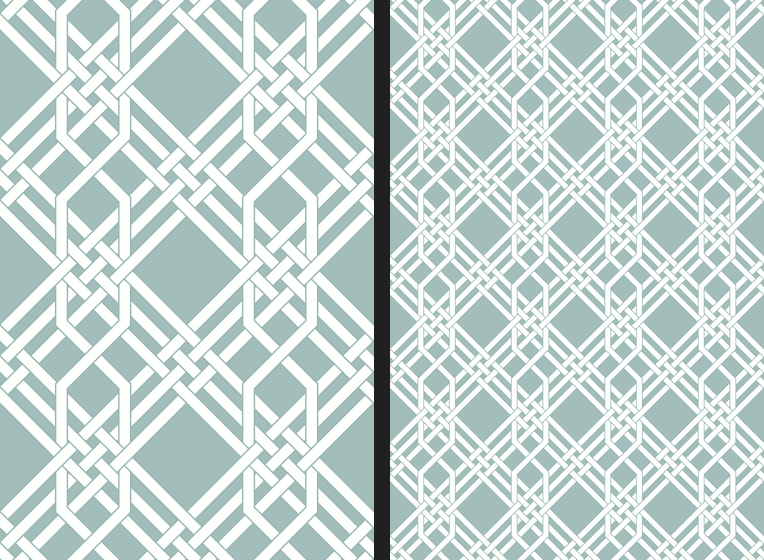
Left, the tile; right, the same tile 2 across and 2 down.
A Shadertoy shader for this pattern:

```glsl
// Interlaced trellis: triple diagonal straps woven into knots, with bent upright straps between them.

const vec2  REPEATS     = vec2(2.0, 3.0);     // cells across and down
const vec2  ORIGIN      = vec2(0.998, 0.551); // centre of an open diamond, in cells
const float SPACING     = 0.166;              // between diagonals of a triple, along x
const float HALF_WIDTH  = 0.0278;             // half the strap width
const float GAP         = 0.0075;             // thin line around each strap
const float UPRIGHT_X   = 0.169;              // uprights from the column axis
const float TWIST_Y     = 0.549;              // height at which uprights swap sides
const float KNOT_REACH  = 0.082;              // rows where diagonals cover the uprights
const float DIAGONAL    = 0.70710678;
const vec3  GROUND      = vec3(0.64, 0.74, 0.73);
const vec3  GAP_COLOR   = vec3(0.60, 0.71, 0.70);
const vec3  STRAP_COLOR = vec3(0.99, 1.00, 0.99);

float wrapCentered(float x) { return fract(x + 0.5) - 0.5; }

// Distance to the nearest strap of a triple (x) and that strap's running index (y)
vec2 diagonalStrap(float t) {
    float offset = fract(t) - 0.5;
    float k = clamp(floor(offset / SPACING + 0.5), -1.0, 1.0);
    float d = abs(offset - k * SPACING) * DIAGONAL - HALF_WIDTH;
    return vec2(d, 3.0 * floor(t) + k);
}

// Mitred strap: upright on the left, rising across the axis, upright on the right
float uprightStrap(vec2 p) {
    float side = max(p.x - UPRIGHT_X, (p.x - p.y) * DIAGONAL);
    return abs(min(side, p.x + UPRIGHT_X)) - HALF_WIDTH;
}

float coverage(float d, float pixel) { return clamp(0.5 - d / pixel, 0.0, 1.0); }

vec3 paintStrap(vec3 color, float d, float pixel) {
    color = mix(color, GAP_COLOR, coverage(d - GAP, pixel));
    return mix(color, STRAP_COLOR, coverage(d, pixel));
}

// Strands alternate over and under from one crossing to the next
vec3 paintDiagonals(vec3 color, vec2 q, float pixel) {
    vec2 rising = diagonalStrap(q.x - q.y);
    vec2 falling = diagonalStrap(q.x + q.y);
    bool risingOver = mod(rising.y + falling.y, 2.0) < 0.5;
    color = paintStrap(color, risingOver ? falling.x : rising.x, pixel);
    return paintStrap(color, risingOver ? rising.x : falling.x, pixel);
}

vec3 paintUprights(vec3 color, vec2 q, float pixel) {
    vec2 p = vec2(fract(q.x) - 0.5, wrapCentered(q.y - TWIST_Y));
    color = paintStrap(color, uprightStrap(vec2(-p.x, p.y)), pixel);
    return paintStrap(color, uprightStrap(p), pixel);
}

void mainImage(out vec4 fragColor, in vec2 fragCoord) {
    vec2 q = fragCoord / iResolution.xy * REPEATS - ORIGIN;
    float pixel = REPEATS.y / iResolution.y;

    // The knots' side crossings lie above the uprights, all else below
    vec3 color = GROUND;
    if (abs(wrapCentered(q.y)) < KNOT_REACH) {
        color = paintUprights(color, q, pixel);
        color = paintDiagonals(color, q, pixel);
    } else {
        color = paintDiagonals(color, q, pixel);
        color = paintUprights(color, q, pixel);
    }
    fragColor = vec4(color, 1.0);
}
```
